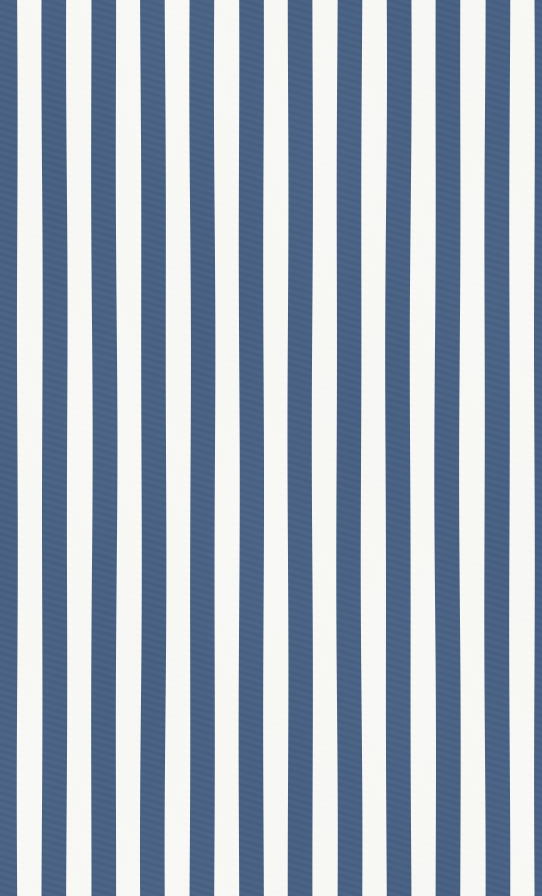
Reproduce this pattern procedurally as a Shadertoy shader.

```glsl
// Upright blue and off-white cloth stripes with gently bowed edges and a faint twill weave.
#define STRIPES 11.0
#define STRIPE_CENTER 0.098
#define STRIPE_WIDTH 0.5
#define BOW 0.0025
#define EDGE_WOBBLE 0.008
#define WEAVE_ROWS 128.0
#define WEAVE_SLANT 22.0
#define WEAVE_DEPTH 0.012
#define TONE_DEPTH 0.006
#define BLUE vec3(0.288, 0.382, 0.512)
#define OFF_WHITE vec3(0.970, 0.972, 0.960)

const float TAU = 6.2831853;

// Sideways pull of the cloth, strongest at mid height; periodic in x and y.
float clothBow(vec2 uv) {
    return BOW * sin(TAU * uv.x) * (0.5 - 0.5 * cos(TAU * uv.y));
}

// Coverage of the blue stripes, smoothed over one pixel.
float stripeMask(vec2 uv, float pixel) {
    float x = (uv.x - clothBow(uv)) * STRIPES - STRIPE_CENTER + 0.5;
    float id = mod(floor(x), STRIPES);
    float wobble = EDGE_WOBBLE * sin(TAU * (2.0 * uv.y + 0.37 * id));
    float dist = abs(fract(x) - 0.5 + wobble) - 0.5 * STRIPE_WIDTH;
    return clamp(0.5 - dist / pixel, 0.0, 1.0);
}

// Slanted ribs, faded out where they are too fine to resolve.
float twill(vec2 uv) {
    float fade = 1.0 - smoothstep(0.25, 0.5, WEAVE_ROWS / iResolution.y);
    return fade * sin(TAU * (WEAVE_ROWS * uv.y + WEAVE_SLANT * uv.x));
}

// Broad, soft shading from layered whole-number sines.
float clothTone(vec2 uv) {
    return 0.6 * sin(TAU * (uv.x + 2.0 * uv.y))
         + 0.4 * sin(TAU * (3.0 * uv.x - uv.y) + 1.7);
}

void mainImage(out vec4 fragColor, in vec2 fragCoord) {
    vec2 uv = fragCoord / iResolution.xy;
    float blue = stripeMask(uv, STRIPES / iResolution.x);
    vec3 color = mix(OFF_WHITE, BLUE, blue);

    // The weave shows mostly on the dyed stripes.
    color += WEAVE_DEPTH * twill(uv) * mix(0.2, 1.0, blue);
    color += TONE_DEPTH * clothTone(uv) * mix(0.4, 1.0, blue);

    fragColor = vec4(clamp(color, 0.0, 1.0), 1.0);
}
```
